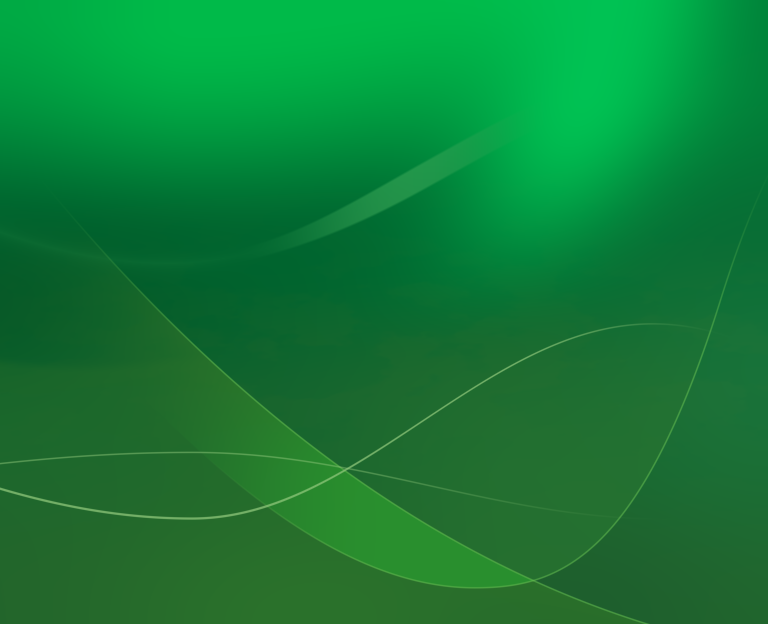
A WebGL 1 fragment shader for this background:

```glsl
precision highp float;
// Green backdrop: soft upper glows, a pale ribbon, and overlapping veils edged by thin curves.
uniform vec2 u_resolution;

const vec3 FLOOR_GREEN  = vec3(0.13, 0.39, 0.17);
const vec3 MIDDLE_GREEN = vec3(0.08, 0.395, 0.18);
const vec3 DEEP_GREEN   = vec3(0.00, 0.40, 0.185);
const vec3 UPPER_GREEN  = vec3(0.00, 0.50, 0.22);
const vec3 SHADE_GREEN  = vec3(0.00, 0.33, 0.15);
const vec3 TOP_GLOW     = vec3(0.00, 0.73, 0.285);
const vec3 SIDE_GLOW    = vec3(0.00, 0.76, 0.325);
const vec3 EDGE_TEAL    = vec3(0.11, 0.48, 0.25);
const vec3 BOWL_GREEN   = vec3(0.15, 0.45, 0.19);
const vec3 VEIL_GREEN   = vec3(0.17, 0.44, 0.16);
const vec3 LENS_GREEN   = vec3(0.16, 0.57, 0.18);
const vec3 RIBBON_GREEN = vec3(0.22, 0.65, 0.34);
const vec3 LINE_GREEN   = vec3(0.40, 0.75, 0.32);
const vec3 LINE_PALE    = vec3(0.56, 0.78, 0.48);
const float FINE_LINE   = 0.0008;
const float BOLD_LINE   = 0.0014;
const float MOTTLE      = 0.025;
const float SLOPE_STEP  = 0.002;

float hash(vec2 p) {
  return fract(sin(dot(p, vec2(127.1, 311.7))) * 43758.5453);
}

float noise(vec2 p) {
  vec2 i = floor(p), f = fract(p);
  f = f * f * (3.0 - 2.0 * f);
  return mix(mix(hash(i), hash(i + vec2(1, 0)), f.x),
             mix(hash(i + vec2(0, 1)), hash(i + vec2(1, 1)), f.x), f.y);
}

float fbm(vec2 p) {
  float sum = 0.0, weight = 0.5;
  for (int i = 0; i < 4; i++) {
    sum += weight * noise(p);
    p = p * 2.1 + 7.3;
    weight *= 0.5;
  }
  return sum;
}

// Cosine wave about its turning point, with separate left and right frequencies
float wave(float x, float turn, float middle, float amp, float left, float right) {
  float d = x - turn;
  return middle + amp * cos(d * (d < 0.0 ? left : right));
}

// Curve heights across the canvas
float diagonal(float x) { return 0.794 + x * (-1.582 + x * (0.856 - 0.115 * x)); }
float brightWave(float x) { return wave(x, 0.25, 0.325, -0.156, 3.22, 5.236); }
float faintWave(float x) { return wave(x, 0.25, 0.2215, 0.0535, 3.38, 5.067); }
float ribbonWave(float x) { return wave(x, 0.22, 0.73, -0.152, 3.8, 4.5); }
float bowl(float x) {
  float d = abs(x - 0.618), tail = max(d - 0.32, 0.0);
  float left = d * d * (2.05 - 0.95 * d);
  float right = d * d * (1.2 + 10.3 * d) - 23.0 * tail * tail;
  return 0.058 + (x < 0.618 ? left : right);
}

// Signed distance above a curve, from its height here and one step along
float above(float y, float height, float next, float aspect) {
  float slope = (next - height) / (SLOPE_STEP * aspect);
  return (y - height) * inversesqrt(1.0 + slope * slope);
}

float stroke(float d, float halfWidth, float px) {
  return 1.0 - smoothstep(halfWidth - 0.5 * px, halfWidth + px, abs(d));
}

float blob(vec2 p, vec2 center, vec2 radius) {
  vec2 q = (p - center) / radius;
  return exp(-dot(q, q));
}

void main() {
  vec2 p = gl_FragCoord.xy / u_resolution;
  float aspect = u_resolution.x / u_resolution.y;
  float px = 1.0 / u_resolution.y;
  float x = p.x, y = p.y, nx = x + SLOPE_STEP;

  // Base gradient and broad light
  vec3 color = mix(FLOOR_GREEN, MIDDLE_GREEN, smoothstep(0.05, 0.38, y));
  color = mix(color, DEEP_GREEN, smoothstep(0.35, 0.58, y));
  color = mix(color, UPPER_GREEN, smoothstep(0.58, 0.88, y));
  color = mix(color, SHADE_GREEN, 0.85 * blob(p, vec2(-0.02, 0.51), vec2(0.3, 0.14)));
  color = mix(color, EDGE_TEAL, 0.6 * smoothstep(0.55, 1.0, x) * blob(p, vec2(1.0, 0.4), vec2(0.45, 0.28)));
  float topLight = smoothstep(0.66, 1.0, y + 0.04 * sin(x * 6.0)) * (1.0 - smoothstep(0.72, 1.0, x));
  color = mix(color, TOP_GLOW, topLight * (0.72 + 0.28 * smoothstep(0.0, 0.25, x)));
  float axis = 0.79 - 0.37 * (1.0 - y) * (1.0 - y) - 0.12 * (1.0 - y);
  float beam = exp(-pow(abs(x - axis) / 0.135, 2.0)) * smoothstep(0.42, 0.86, y);
  color = mix(color, SIDE_GLOW, beam);

  // Mottled texture in the middle
  float patches = smoothstep(0.42, 0.56, fbm(vec2(x * 14.0 + y * 6.0, y * 26.0 - x * 5.0)));
  color += vec3(1.0, 0.15, -0.1) * MOTTLE * patches * blob(p, vec2(0.6, 0.44), vec2(0.6, 0.16));

  // Veils below the diagonal and inside the bowl
  float dDiagonal = above(y, diagonal(x), diagonal(nx), aspect);
  float dBowl = above(y, bowl(x), bowl(nx), aspect);
  float under = 1.0 - smoothstep(-px, px, dDiagonal);
  float inside = smoothstep(-px, px, dBowl);
  float shelf = 0.42 + 0.01 * sin(x * 14.0 + 3.2);
  float shelfLight = (1.0 - smoothstep(shelf - 0.01, shelf + 0.012, y)) * smoothstep(0.0, 0.4, y);
  color = mix(color, VEIL_GREEN, 0.3 * under * shelfLight);
  color = mix(color, VEIL_GREEN, 0.75 * under * exp(dDiagonal * 9.0) * smoothstep(0.68, 0.42, y));
  color = mix(color, VEIL_GREEN * 1.06, 0.7 * under * blob(p, vec2(0.4, 0.0), vec2(0.28, 0.2)));
  float bowlFill = inside * (1.0 - under) * smoothstep(0.62, 0.22, y) * smoothstep(0.3, 0.7, x);
  color = mix(color, BOWL_GREEN, 0.75 * bowlFill);
  float lens = inside * under * smoothstep(0.16, 0.5, x) * smoothstep(0.52, 0.22, y);
  color = mix(color, LENS_GREEN, 0.92 * lens);
  float corner = (1.0 - inside) * (1.0 - under) * smoothstep(0.25, 0.02, y);
  color = mix(color, vec3(0.11, 0.36, 0.18), 0.65 * corner * smoothstep(1.05, 0.75, x));

  // Ribbon with a faint tail to the left
  float dRibbon = above(y, ribbonWave(x), ribbonWave(nx), aspect);
  float ribbonHalf = mix(0.009, 0.018, smoothstep(0.3, 0.55, x));
  float ribbonFade = smoothstep(0.3, 0.52, x) * (1.0 - smoothstep(0.53, 0.72, x));
  color = mix(color, RIBBON_GREEN, 0.6 * ribbonFade * stroke(dRibbon, ribbonHalf, 2.0 * px));
  float tail = exp(-abs(dRibbon) * 90.0) * (1.0 - smoothstep(0.2, 0.42, x));
  color = mix(color, RIBBON_GREEN, 0.13 * tail);

  // Fine curves
  float dBright = above(y, brightWave(x), brightWave(nx), aspect);
  float dFaint = above(y, faintWave(x), faintWave(nx), aspect);
  float brightHalf = mix(BOLD_LINE, FINE_LINE, smoothstep(0.3, 0.6, x));
  color = mix(color, LINE_GREEN, 0.55 * smoothstep(0.04, 0.3, x) * stroke(dDiagonal, FINE_LINE, px));
  color = mix(color, LINE_GREEN, 0.55 * smoothstep(0.24, 0.5, x) * smoothstep(0.78, 0.4, y) * stroke(dBowl, FINE_LINE, px));
  color = mix(color, LINE_PALE, 0.75 * (1.0 - smoothstep(0.65, 0.96, x)) * stroke(dBright, brightHalf, px));
  color = mix(color, LINE_PALE, 0.5 * (1.0 - smoothstep(0.35, 0.9, x)) * stroke(dFaint, FINE_LINE, px));

  gl_FragColor = vec4(clamp(color, 0.0, 1.0), 1.0);
}
```
